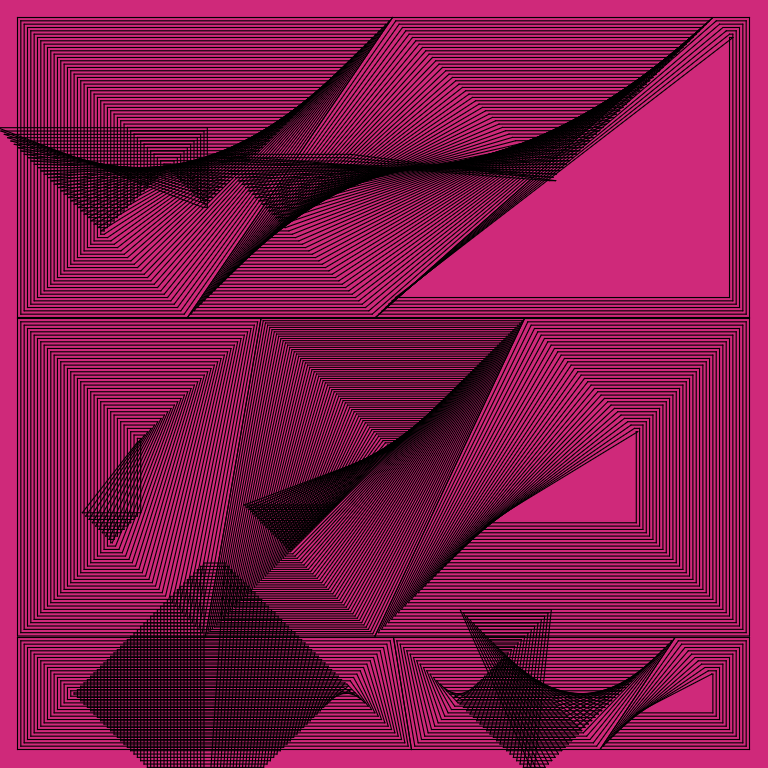
This background is drawn by a Shadertoy shader. Its source:

```glsl
// Magenta poster of nested wire quadrilaterals whose shrinking corners cross and weave dark curves.

const float UNITS = 768.0;   // design units along the canvas height

// Share of light left by a thin black line, box filtered over one pixel
float ink(float dist, float pixel) {
    float halfWidth = 0.56;
    float cover = min(halfWidth, dist + 0.5 * pixel) - max(-halfWidth, dist - 0.5 * pixel);
    return 1.0 - clamp(cover / pixel, 0.0, 1.0);
}

float segmentDistance(vec2 p, vec2 a, vec2 b) {
    vec2 along = b - a, offset = p - a;
    float t = clamp(dot(offset, along) / max(dot(along, along), 1e-4), 0.0, 1.0);
    return length(offset - along * t);
}

// Nearest of the evenly stepped horizontal edges; side is +1 for the top, -1 for the bottom
float horizontalEdges(vec2 p, vec2 ends, float y, float side, float count, float gap, float pixel) {
    float inset = gap * clamp(round((p.y - y) * side / gap), 0.0, count);
    vec2 a = vec2(ends.x + inset, y + side * inset);
    vec2 b = vec2(ends.y - inset, a.y);
    return ink(segmentDistance(p, a, b), pixel);
}

// Quadrilateral repeated with every corner stepping diagonally inward, even past its opposite
// top, bottom: left and right x; rows: upper and lower y
float nestedQuads(vec2 p, vec2 top, vec2 bottom, vec2 rows, float count, float gap, float pixel) {
    float reach = count * gap;
    vec2 low = min(vec2(min(top.x, bottom.x), rows.x), vec2(min(top.y, bottom.y), rows.y) - reach);
    vec2 high = max(vec2(max(top.y, bottom.y), rows.y), vec2(max(top.x, bottom.x), rows.x) + reach);
    if (any(lessThan(p, low - 2.0)) || any(greaterThan(p, high + 2.0))) return 1.0;

    float light = horizontalEdges(p, top, rows.x, 1.0, count, gap, pixel)
                * horizontalEdges(p, bottom, rows.y, -1.0, count, gap, pixel);

    // Side edges turn as they shrink, so their overlaps build the dark envelopes
    for (float i = 0.0; i <= count; i++) {
        float inset = i * gap;
        float upper = rows.x + inset, lower = rows.y - inset;
        light *= ink(segmentDistance(p, vec2(top.x + inset, upper), vec2(bottom.x + inset, lower)), pixel);
        light *= ink(segmentDistance(p, vec2(top.y - inset, upper), vec2(bottom.y - inset, lower)), pixel);
    }
    return light;
}

void mainImage(out vec4 fragColor, in vec2 fragCoord) {
    float pixel = UNITS / iResolution.y;
    vec2 p = fragCoord * pixel;
    p.y = UNITS - p.y;

    const float GAP = 3.33;
    const float LEFT = 17.5, RIGHT = 749.5;
    float light = 1.0;

    // Upper band
    vec2 rows = vec2(17.5, 317.5);
    light *= nestedQuads(p, vec2(LEFT, 392.5), vec2(LEFT, 187.5), rows, 57.0, GAP, pixel);
    light *= nestedQuads(p, vec2(392.5, 713.0), vec2(187.5, 375.5), rows, 49.0, GAP, pixel);
    light *= nestedQuads(p, vec2(713.0, RIGHT), vec2(375.5, RIGHT), rows, 6.0, GAP, pixel);

    // Middle band, with a denser centre
    rows = vec2(318.5, 636.0);
    light *= nestedQuads(p, vec2(LEFT, 261.0), vec2(LEFT, 205.5), rows, 37.0, GAP, pixel);
    light *= nestedQuads(p, vec2(261.0, 524.5), vec2(205.5, 375.0), rows, 59.0, 2.22, pixel);
    light *= nestedQuads(p, vec2(524.5, RIGHT), vec2(375.0, RIGHT), rows, 34.0, GAP, pixel);

    // Lower band
    rows = vec2(637.5, 749.5);
    light *= nestedQuads(p, vec2(LEFT, 393.5), vec2(LEFT, 411.5), rows, 56.0, GAP, pixel);
    light *= nestedQuads(p, vec2(393.5, 675.0), vec2(411.5, 600.0), rows, 42.0, GAP, pixel);
    light *= nestedQuads(p, vec2(675.0, RIGHT), vec2(600.0, RIGHT), rows, 11.0, GAP, pixel);

    vec3 magenta = vec3(0.81, 0.16, 0.48);
    fragColor = vec4(magenta * light, 1.0);
}
```
